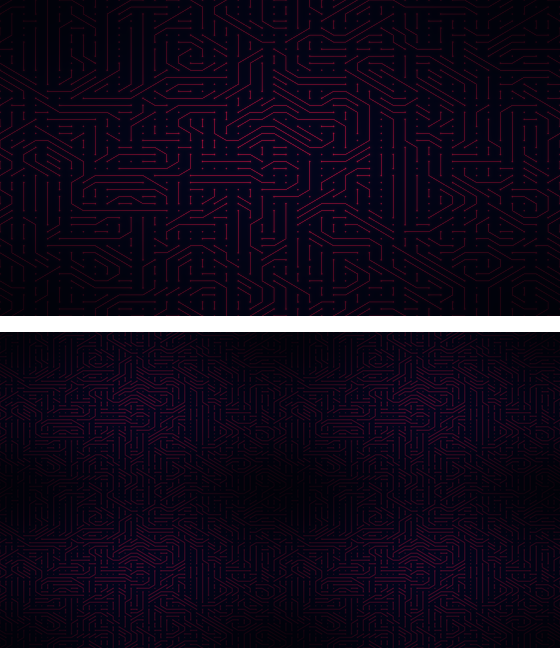
Top: one tile. Bottom: repeated 2 by 2.
Write a Shadertoy shader that draws this pattern.

```glsl
const vec2 GRID = vec2(47.0, 45.0);  // circuit nodes per tile
const vec2 SWIRLS = vec2(11.0, 9.0); // noise cells per tile

int heading[64]; // headings of the 8x8 nodes around the current cell, -1 = none

float hash(vec2 p) {
    vec3 q = fract(p.xyx * 0.1031);
    q += dot(q, q.yzx + 33.33);
    return fract((q.x + q.y) * q.z);
}

// Ramp in a random direction around one noise corner, wrapping at the border
float ramp(vec2 corner, vec2 offset) {
    float a = 6.283185 * hash(mod(corner, SWIRLS) + 7.0);
    return dot(cos(a - vec2(0.0, 1.5708)), offset);
}

// Gradient noise over the node grid
float flowNoise(vec2 node) {
    vec2 p = node * SWIRLS / GRID, i = floor(p), f = p - i;
    vec2 w = f * f * (3.0 - 2.0 * f), e = vec2(1.0, 0.0);
    return mix(mix(ramp(i, f), ramp(i + e, f - e), w.x),
               mix(ramp(i + e.yx, f - e.yx), ramp(i + 1.0, f - 1.0), w.x), w.y);
}

// Eight compass steps, counted counterclockwise from east
ivec2 compass(int k) {
    float a = float(k) * 0.785398;
    return ivec2(round(vec2(cos(a), sin(a))));
}

// Node heading follows the curl of the noise, with some jitter
int pickHeading(vec2 node) {
    node = mod(node, GRID);
    if (hash(node + 61.0) < 0.02) return -1;
    float here = flowNoise(node);
    vec2 flow = vec2(flowNoise(node + vec2(0.0, 1.0)) - here,
                     here - flowNoise(node + vec2(1.0, 0.0)));
    float turn = atan(flow.y, flow.x + 1e-5) / 0.785398;
    return (int(round(turn + 0.7 * (hash(node + 113.0) - 0.5))) + 8) % 8;
}

int headingAt(ivec2 n) {
    return heading[(n.y + 3) * 8 + n.x + 3];
}

// Falling diagonals give way to rising ones
bool crossed(ivec2 n, int k) {
    ivec2 d = compass(k);
    if (d.x * d.y >= 0) return false;
    return headingAt(n + ivec2(d.x, 0)) == k - 2
        || headingAt(n + ivec2(0, d.y)) == (k + 2) % 8;
}

// Heading of the one trace that enters a node, straight ones first
int incoming(ivec2 n) {
    int own = headingAt(n);
    if (own < 0) return -1;
    for (int i = 0; i < 3; i++) {
        int k = (own + (i == 2 ? 7 : i)) % 8;
        ivec2 from = n - compass(k);
        if (headingAt(from) == k && !crossed(from, k)) return k;
    }
    return -1;
}

bool leaves(ivec2 n) {
    int k = headingAt(n);
    return k >= 0 && incoming(n + compass(k)) == k;
}

// Leftover nodes chain up along the axis of their block: 0 = taken, 1 = x, 2 = y
int spareAxis(ivec2 n, vec2 cell) {
    if (incoming(n) >= 0 || leaves(n)) return 0;
    return hash(floor(mod(cell + vec2(n), GRID) / 4.0) + 29.0) < 0.45 ? 1 : 2;
}

float segmentDistance(vec2 p, vec2 end) {
    return length(p - end * clamp(dot(p, end) / dot(end, end), 0.0, 1.0));
}

void mainImage(out vec4 fragColor, in vec2 fragCoord) {
    vec2 uv = fragCoord / iResolution.xy;
    float pixel = 1.0 / iResolution.y;
    vec2 spacing = vec2(iResolution.x / iResolution.y, 1.0) / GRID;
    vec2 cell = floor(uv * GRID), local = uv * GRID - cell;

    for (int i = 0; i < 64; i++)
        heading[i] = pickHeading(cell + vec2(i % 8 - 3, i / 8 - 3));

    // Nearest trace and nearest end pad over the four cell corners
    float trace = 1.0, pad = 1.0;
    for (int c = 0; c < 4; c++) {
        ivec2 n = ivec2(c & 1, c >> 1), next = ivec2(0), last = ivec2(0);
        vec2 p = (local - vec2(n)) * spacing;
        int axis = spareAxis(n, cell);
        if (axis > 0) {
            ivec2 d = axis == 1 ? ivec2(1, 0) : ivec2(0, 1);
            if (spareAxis(n + d, cell) == axis) next = d;
            if (spareAxis(n - d, cell) == axis) last = -d;
        } else {
            int behind = incoming(n);
            if (leaves(n)) next = compass(headingAt(n));
            if (behind >= 0) last = -compass(behind);
        }
        if (next != ivec2(0)) trace = min(trace, segmentDistance(p, vec2(next) * spacing));
        if (last != ivec2(0)) trace = min(trace, segmentDistance(p, vec2(last) * spacing));
        if (next == ivec2(0) || last == ivec2(0)) pad = min(pad, length(p));
    }

    // Box-filtered line, round pad and soft glow
    float line = clamp((trace + 0.00065) / pixel + 0.5, 0.0, 1.0)
               - clamp((trace - 0.00065) / pixel + 0.5, 0.0, 1.0);
    float disc = clamp((0.0023 - pad) / pixel + 0.5, 0.0, 1.0);
    float glow = 0.12 * exp(-trace / 0.0036) + 0.1 * exp(-pad / 0.004);

    // Periodic vignette
    vec2 wave = cos(6.283185 * (uv - 0.5));
    float light = 0.5 + 0.25 * (wave.x + wave.y);

    vec3 color = vec3(0.006, 0.016, 0.09) * mix(0.4, 1.2, light);
    color += vec3(0.88, 0.06, 0.16) * (max(line, 0.55 * disc) + glow) * mix(0.2, 1.0, light);
    fragColor = vec4(color, 1.0);
}
```
